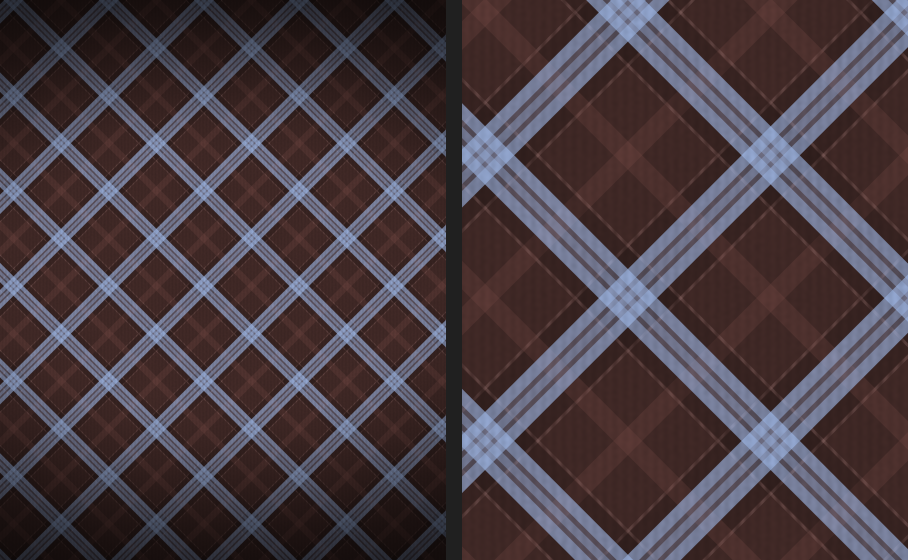
Left: the whole. Right: its middle third, enlarged.
A Shadertoy shader for this pattern:

```glsl
const float REPEAT = 0.17;                    // diamond diagonal / canvas height
const vec2 CROSSING = vec2(0.4492, 0.5742);   // one band crossing
const vec3 BROWN = vec3(0.245, 0.155, 0.145);
const vec3 SHADE = vec3(0.13, 0.085, 0.08);
const vec3 RUST = vec3(0.50, 0.31, 0.29);
const vec3 THREAD = vec3(0.60, 0.46, 0.45);
const vec3 BLUE = vec3(0.60, 0.70, 0.88);

vec2 hashGradient(vec2 cell) {
    vec2 h = vec2(dot(cell, vec2(127.1, 311.7)), dot(cell, vec2(269.5, 183.3)));
    return 2.0 * fract(sin(h) * 43758.5) - 1.0;
}

float gradientNoise(vec2 p) {
    vec2 i = floor(p), f = fract(p);
    vec2 w = f * f * f * (f * (f * 6.0 - 15.0) + 10.0);
    vec2 e = vec2(0.0, 1.0);
    float low = mix(dot(hashGradient(i), f),
                    dot(hashGradient(i + e.yx), f - e.yx), w.x);
    float high = mix(dot(hashGradient(i + e.xy), f - e.xy),
                     dot(hashGradient(i + e.yy), f - e.yy), w.x);
    return mix(low, high, w.y);
}

// Distance to the nearest band centre: 0 on the band, 0.5 mid cell
float bandDistance(float t) {
    return abs(fract(t + 0.5) - 0.5);
}

// Antialiased coverage of a stripe
float stripe(float d, float center, float halfWidth, float pixel) {
    float edge = abs(d - center) - halfWidth;
    return 1.0 - smoothstep(-0.5 * pixel, 0.5 * pixel, edge);
}

// Dark margin, thin pinstripe and rusty centre stripe of the ground
vec3 weaveGround(vec3 color, float d, float twill, float pixel) {
    color = mix(color, SHADE, 0.30 * stripe(d, 0.135, 0.04, pixel));
    color = mix(color, RUST, 0.22 * stripe(d, 0.5, 0.05, pixel));
    float dashes = 0.7 + 0.3 * twill;
    return mix(color, THREAD, 0.30 * dashes * stripe(d, 0.185, 0.007, pixel));
}

// Sheer blue band split by two narrow dark lines
vec3 weaveBand(vec3 color, float d, float pixel) {
    float body = stripe(d, 0.0, 0.102, pixel);
    float gap = stripe(d, 0.032, 0.012, pixel);
    float core = stripe(d, 0.0, 0.02, pixel);
    float opacity = 0.63 * body * (1.0 - 0.58 * gap) * (1.0 - 0.12 * core);
    return mix(color, BLUE, opacity);
}

float vignette(vec2 uv) {
    float radius = length((2.0 * uv - 1.0) * vec2(0.5, 1.0));
    return 1.0 - 0.70 * smoothstep(0.42, 1.15, radius);
}

void mainImage(out vec4 fragColor, in vec2 fragCoord) {
    vec2 p = fragCoord / iResolution.y - CROSSING;
    vec2 diagonal = vec2(p.x + p.y, p.x - p.y) / REPEAT;
    float pixel = 1.8 / (REPEAT * iResolution.y);

    // Fine cloth texture
    float twill = sin(6.2832 * 14.0 * (diagonal.x + diagonal.y));
    float fiber = gradientNoise(diagonal * 34.0);
    float mottle = gradientNoise(diagonal * 2.5);

    float dRise = bandDistance(diagonal.y);
    float dFall = bandDistance(diagonal.x);
    vec3 color = weaveGround(BROWN, dRise, twill, pixel);
    color = weaveGround(color, dFall, twill, pixel);
    color = weaveBand(color, dRise, pixel);
    color = weaveBand(color, dFall, pixel);

    color *= 1.0 + 0.03 * twill + 0.06 * fiber + 0.04 * mottle;
    color *= vignette(fragCoord / iResolution.xy);
    fragColor = vec4(color, 1.0);
}
```
